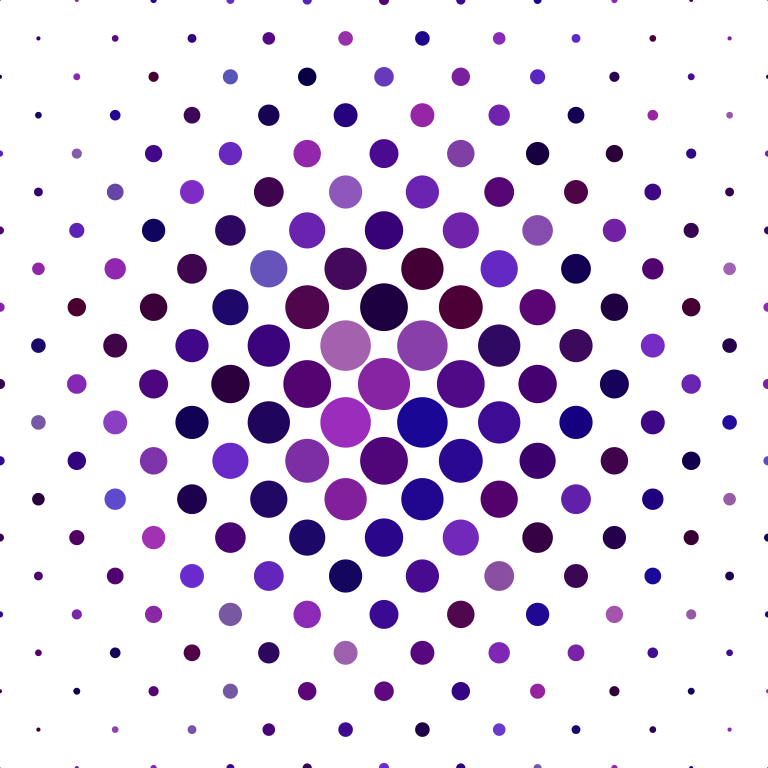
Give the GLSL for this pattern, as a Shadertoy shader.

```glsl
vec3 hash3(vec2 cell) {
    vec3 q = vec3(dot(cell, vec2(127.1, 311.7)),
                  dot(cell, vec2(269.5, 183.3)),
                  dot(cell, vec2(419.2, 371.9)));
    return fract(sin(q) * 43758.545);
}

// Centre of the nearest dot on a checkerboard lattice
vec2 nearestDot(vec2 p) {
    vec2 diagonal = floor(0.5 * vec2(p.x + p.y, p.x - p.y) + 0.5);
    return vec2(diagonal.x + diagonal.y, diagonal.x - diagonal.y);
}

// Radius shrinks quickly from the middle, then tapers slowly in the corners
float dotRadius(float ring) {
    float taper = max(0.0372 - 0.00306 * ring, 0.0186 - 0.00125 * ring);
    return clamp(taper, 0.0005, 0.0339);
}

// Dark plum, indigo or violet, each shifted between blue and magenta
vec3 dotColor(vec2 cell) {
    vec3 pick = hash3(cell + 17.0);
    vec3 shift = hash3(cell + 53.0) - 0.5;
    vec3 plum = vec3(0.18, 0.01, 0.30);
    vec3 indigo = vec3(0.22, 0.02, 0.51);
    vec3 violet = vec3(0.49, 0.15, 0.70);
    vec3 color = pick.x < 0.34 ? plum : pick.x < 0.66 ? indigo : violet;
    color += vec3(0.28, 0.0, -0.12) * shift.x + vec3(0.06, 0.05, 0.16) * shift.y;
    color.g += 0.22 * smoothstep(0.85, 1.0, pick.x);
    return clamp(color, 0.0, 1.0);
}

void mainImage(out vec4 fragColor, in vec2 fragCoord) {
    float size = min(iResolution.x, iResolution.y);
    vec2 uv = (fragCoord - 0.5 * iResolution.xy) / size;

    // Twenty lattice steps span the canvas
    vec2 cell = nearestDot(uv * 20.0);
    float dist = length(uv - cell / 20.0) - dotRadius(length(cell));

    // Antialiased dots on white
    float cover = clamp(0.5 - dist * size, 0.0, 1.0);
    fragColor = vec4(mix(vec3(1.0), dotColor(cell), cover), 1.0);
}
```
